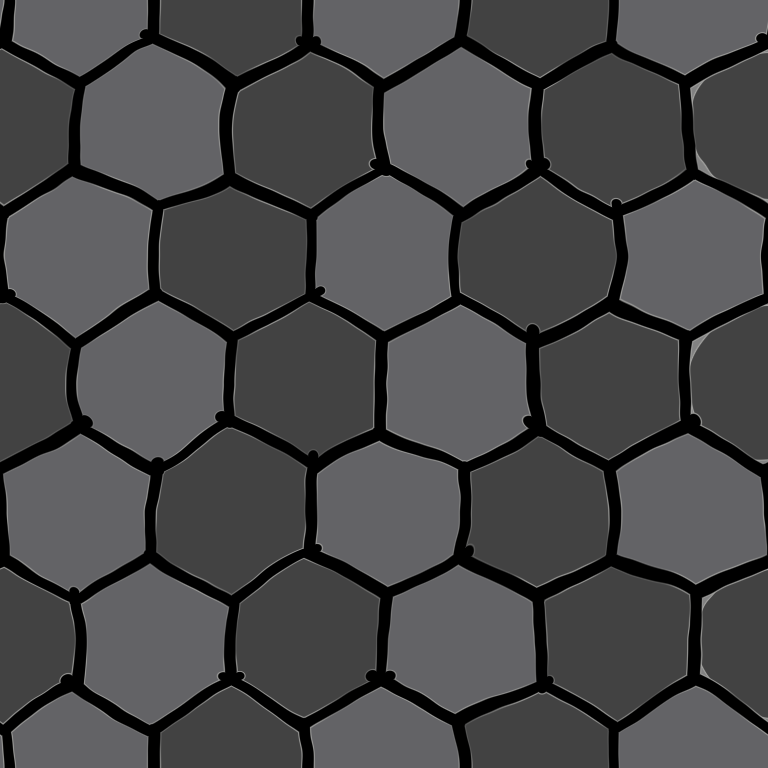
Reproduce this pattern procedurally as a three.js fragment shader.

```glsl
varying vec2 vUv;

const vec2 GRID = vec2(5.0, 6.0);             // cells across, rows up
const vec3 LIGHT_GREY = vec3(0.39, 0.39, 0.40);
const vec3 DARK_GREY = vec3(0.26);
const vec3 GAP_GREY = vec3(0.51);
const vec3 RIM_GREY = vec3(0.66, 0.66, 0.65);
const vec3 INK = vec3(0.0);
const float THIN_STROKE = 0.0062;             // half widths of the ink
const float THICK_STROKE = 0.0090;
const float RIM_WIDTH = 0.0013;
const float BOW = 0.0065;                     // full range of edge bending
const float END_JITTER = 0.005;
const float OVERSHOOT = 0.013;
const float OVERSHOOT_CHANCE = 0.25;
const float DRIFT = 0.017;                    // slow and fine hand wobble
const float TREMOR = 0.0025;
const float ROUND_RADIUS = 0.097;             // rounded fills at the right
const float SOFT = 0.0011;
const float PI = 3.14159;

float hash(vec2 p) {
  return fract(sin(dot(p, vec2(127.1, 311.7))) * 43758.5453);
}

vec2 hash2(vec2 p) {
  return vec2(hash(p), hash(p + 41.3));
}

// Value noise that wraps after the given number of lattice steps
vec2 noise2(vec2 uv, vec2 period) {
  vec2 p = uv * period;
  vec2 i = floor(p);
  vec2 f = fract(p);
  f = f * f * (3.0 - 2.0 * f);
  vec2 a = hash2(mod(i, period));
  vec2 b = hash2(mod(i + vec2(1.0, 0.0), period));
  vec2 c = hash2(mod(i + vec2(0.0, 1.0), period));
  vec2 d = hash2(mod(i + 1.0, period));
  return mix(mix(a, b, f.x), mix(c, d, f.x), f.y);
}

float below(float edge, float d) {
  return 1.0 - smoothstep(edge - SOFT, edge + SOFT, d);
}

// Distance to a bent, tapered brush stroke with round ends
float stroke(vec2 p, vec2 a, vec2 b, vec2 seed) {
  a += (hash2(seed + 3.1) - 0.5) * END_JITTER;
  b += (hash2(seed + 5.7) - 0.5) * END_JITTER;
  vec2 along = normalize(b - a);
  b += along * OVERSHOOT * step(hash(seed + 8.9), OVERSHOOT_CHANCE);
  vec2 ab = b - a;
  float t = clamp(dot(p - a, ab) / dot(ab, ab), 0.0, 1.0);
  float bend = (hash(seed + 11.3) - 0.5) * BOW * sin(PI * t);
  vec2 spine = a + ab * t + vec2(-along.y, along.x) * bend;
  vec2 ends = mix(vec2(THIN_STROKE), vec2(THICK_STROKE), hash2(seed + 17.9));
  return length(p - spine) - mix(ends.x, ends.y, t);
}

void main() {
  // Hand wobble
  vec2 p = vUv + (noise2(vUv, GRID * 2.0) - 0.5) * DRIFT;
  p += (noise2(vUv, GRID * 8.0) - 0.5) * TREMOR;

  // Hexagon corners relative to a cell centre
  float halfWidth = 0.5 / GRID.x;
  float top = 2.0 / (3.0 * GRID.y);
  vec2 lowLeft = vec2(-halfWidth, -0.5 * top);
  vec2 highLeft = vec2(-halfWidth, 0.5 * top);
  vec2 highRight = vec2(halfWidth, 0.5 * top);
  vec2 peak = vec2(0.0, top);
  vec2 regular = vec2(1.0, sqrt(0.75) * GRID.y / GRID.x);

  // Nearest cell, and the three edges owned by each neighbour
  float ink = 1.0;
  float nearest = 10.0;
  vec2 cell = vec2(0.0);
  vec2 local = vec2(0.0);
  for (int j = -1; j <= 1; j++) {
    float row = floor(p.y * GRID.y + 0.5) + float(j);
    float shift = 0.5 * (1.0 - mod(row, 2.0));
    for (int i = -1; i <= 1; i++) {
      float col = floor(p.x * GRID.x - shift + 0.5) + float(i);
      vec2 q = p - vec2(col + shift, row) / GRID;
      float reach = length(q * regular);
      if (reach < nearest) {
        nearest = reach;
        cell = vec2(col, row);
        local = q;
      }
      vec2 seed = mod(vec2(col, row), GRID);
      ink = min(ink, stroke(q, lowLeft, highLeft, seed));
      ink = min(ink, stroke(q, highLeft, peak, seed + 23.7));
      ink = min(ink, stroke(q, highRight, peak, seed + 47.1));
    }
  }

  // Alternating fills
  vec2 wrapped = mod(cell, GRID);
  float parity = mod(wrapped.x + wrapped.y, 2.0);
  vec3 color = parity < 0.5 ? LIGHT_GREY : DARK_GREY;

  // Rounded fills on the last half cells
  float rimFade = smoothstep(0.2, 0.75, noise2(vUv, GRID * 4.0).y);
  if (cell.x > GRID.x - 0.5) {
    float curve = length(local) - ROUND_RADIUS;
    color = mix(GAP_GREY, color, below(0.0, curve));
    color = mix(color, RIM_GREY, below(RIM_WIDTH * 0.5, abs(curve)));
  }

  // Pale rim, then ink
  color = mix(color, RIM_GREY, below(RIM_WIDTH, ink) * mix(0.25, 1.0, rimFade));
  color = mix(color, INK, below(0.0, ink));
  gl_FragColor = vec4(color, 1.0);
}
```
